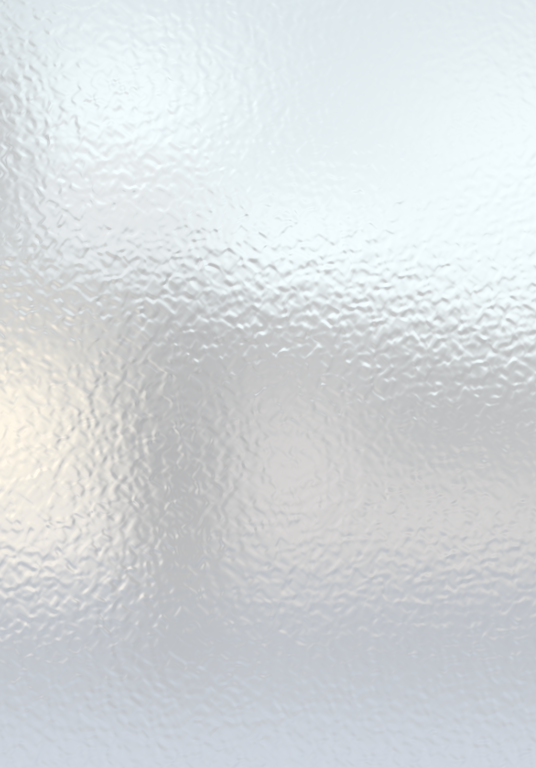
This texture is drawn by a WebGL 1 fragment shader. Its source:

```glsl
precision highp float;
// Frosted glass: a soft, out-of-focus scene of pale lights and grey shadows,
// seen through a finely rippled pane. The slope of a noise height field bends
// the lookup into the scene, so grain shows wherever the light changes.

uniform vec2 u_resolution;

const vec3 WHITE = vec3(0.950, 0.988, 0.995);
const vec3 SKY = vec3(0.858, 0.898, 0.916);
const vec3 GREY = vec3(0.768, 0.774, 0.778);
const vec3 SHADOW = vec3(0.705, 0.708, 0.714);
const vec3 MIST = vec3(0.842, 0.835, 0.832);
const vec3 CREAM = vec3(1.000, 0.970, 0.910);
const vec3 SLATE = vec3(0.755, 0.772, 0.796);
const vec3 ICE = vec3(0.812, 0.840, 0.876);

const float GRAIN = 142.0; // ripple cells per canvas height
const float BEND = 0.075;  // how far the ripples shift the scene
const float GLINT = 0.018; // direct light on the ripple slopes

float hash(vec2 p) {
  return fract(sin(dot(p, vec2(127.1, 311.7))) * 43758.5453);
}

float noise(vec2 p) {
  vec2 i = floor(p);
  vec2 f = fract(p);
  vec2 s = f * f * f * (f * (f * 6.0 - 15.0) + 10.0);
  float low = mix(hash(i), hash(i + vec2(1.0, 0.0)), s.x);
  float high = mix(hash(i + vec2(0.0, 1.0)), hash(i + vec2(1.0, 1.0)), s.x);
  return mix(low, high, s.y);
}

// Pane surface: warped ripples in two sizes, turned off the lattice axes
float paneHeight(vec2 p) {
  vec2 warp = vec2(noise(p * 0.5), noise(p * 0.5 + 37.0)) - 0.5;
  vec2 q = mat2(0.82, 0.57, -0.57, 0.82) * (p + 0.7 * warp);
  return noise(q) + 0.5 * noise(q * 0.7 + 11.0);
}

vec2 paneSlope(vec2 p) {
  vec2 e = vec2(0.25, 0.0);
  float dx = paneHeight(p + e.xy) - paneHeight(p - e.xy);
  float dy = paneHeight(p + e.yx) - paneHeight(p - e.yx);
  return vec2(dx, dy) / (2.0 * e.x);
}

// Lays a soft elliptical patch of colour over the base
vec3 patchOver(vec3 base, vec2 p, vec2 centre, vec2 radius, vec3 tint, float amount) {
  vec2 d = (p - centre) / radius;
  return mix(base, tint, amount * exp(-dot(d, d)));
}

// Blurred scene; p runs from 0 to 1, with y measured downwards
vec3 scene(vec2 p) {
  vec3 c = mix(SKY, GREY, smoothstep(0.28, 0.46, p.y));
  c = mix(c, SLATE, smoothstep(0.68, 0.80, p.y));
  c = mix(c, ICE, smoothstep(0.82, 1.02, p.y));

  // Upper lights
  c = patchOver(c, p, vec2(0.24, 0.14), vec2(0.25, 0.12), WHITE, 1.0);
  c = patchOver(c, p, vec2(1.02, 0.21), vec2(0.40, 0.19), WHITE, 1.0);
  c = patchOver(c, p, vec2(0.58, 0.31), vec2(0.38, 0.085), WHITE, 1.0);
  c = patchOver(c, p, vec2(0.98, 0.36), vec2(0.28, 0.10), WHITE, 0.8);
  c = patchOver(c, p, vec2(0.20, 0.27), vec2(0.18, 0.07), vec3(0.90, 0.905, 0.91), 0.8);
  c = patchOver(c, p, vec2(-0.03, 0.22), vec2(0.09, 0.18), GREY, 0.85);

  // Middle shadows and mist
  c = patchOver(c, p, vec2(0.10, 0.41), vec2(0.22, 0.06), GREY, 0.8);
  c = patchOver(c, p, vec2(0.42, 0.46), vec2(0.20, 0.06), SHADOW, 0.4);
  c = patchOver(c, p, vec2(0.80, 0.52), vec2(0.34, 0.08), SHADOW, 0.4);
  c = patchOver(c, p, vec2(0.55, 0.62), vec2(0.15, 0.13), MIST, 0.95);
  c = patchOver(c, p, vec2(0.85, 0.68), vec2(0.38, 0.07), MIST, 0.85);

  // Warm light at the left, beside a dark upright
  c = patchOver(c, p, vec2(0.08, 0.69), vec2(0.22, 0.08), vec3(0.92, 0.91, 0.90), 0.85);
  c = patchOver(c, p, vec2(-0.03, 0.56), vec2(0.24, 0.13), CREAM, 1.0);
  c = patchOver(c, p, vec2(0.33, 0.62), vec2(0.10, 0.20), SHADOW, 0.85);
  return c;
}

void main() {
  vec2 uv = gl_FragCoord.xy / u_resolution;
  vec2 pane = gl_FragCoord.xy / u_resolution.y * GRAIN;
  vec2 slope = paneSlope(pane);

  vec2 seen = vec2(uv.x, 1.0 - uv.y) + BEND * slope * vec2(1.25, -1.0);
  vec3 colour = scene(seen);
  colour += GLINT * dot(slope, vec2(-0.5, 0.85));
  gl_FragColor = vec4(clamp(colour, 0.0, 1.0), 1.0);
}
```
